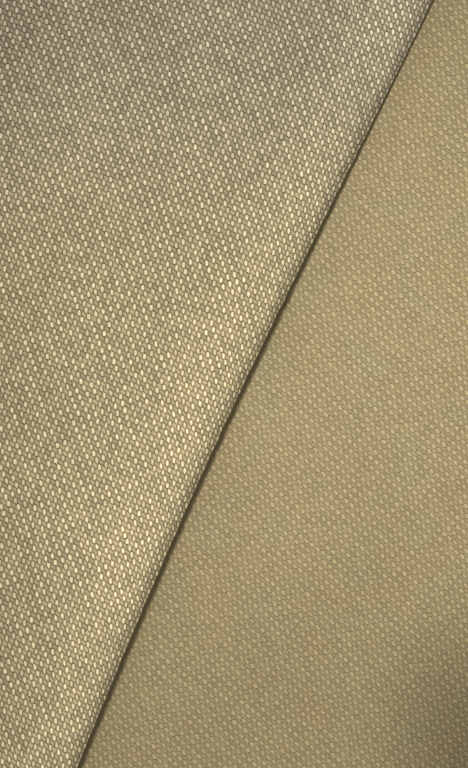
Write a Shadertoy shader that draws this texture.

```glsl
#define THREAD 0.0068         // thread spacing on the folded cloth
#define UNDER_THREAD 0.0064   // thread spacing on the lower cloth
#define UNDER_TILT 0.12
#define FOLD_WIDTH 0.032
#define SHADOW_WIDTH 0.0065
#define GAP_COLOR vec3(0.535, 0.48, 0.36)
#define WEFT_COLOR vec3(0.70, 0.64, 0.485)
#define WARP_COLOR vec3(0.87, 0.81, 0.645)
#define UNDER_COLOR vec3(0.655, 0.59, 0.437)
#define SHADOW_COLOR vec3(0.26, 0.23, 0.16)

vec2 hash2(vec2 cell) {
    vec3 q = fract(cell.xyx * vec3(0.1031, 0.1030, 0.0973));
    q += dot(q, q.yzx + 33.33);
    return fract((q.xx + q.yz) * q.zy);
}

float gradientNoise(vec2 p) {
    vec2 i = floor(p), f = p - i;
    vec2 w = f * f * f * (f * (f * 6.0 - 15.0) + 10.0);
    vec4 g;
    for (int k = 0; k < 4; k++) {
        vec2 corner = vec2(k & 1, k >> 1);
        g[k] = dot(hash2(i + corner) * 2.0 - 1.0, f - corner);
    }
    return mix(mix(g.x, g.y, w.x), mix(g.z, g.w, w.x), w.y);
}

// Horizontal position of the folded edge at height y
float foldEdge(float y) {
    return 0.1 + 0.455 * y - 0.011 * sin(4.0 * y);
}

// Plain weave: x = warp highlight, y = weft highlight, z = random tone
vec3 weave(vec2 q, float blur) {
    vec2 cell = floor(q), f = q - cell - 0.5;
    float warpOnTop = mod(cell.x + cell.y, 2.0);
    f = mix(f.yx, f, warpOnTop);
    f.x += 0.35 * f.y;                       // twist of the yarn
    float r = length(f * vec2(1.25, 0.72));
    float body = 1.0 - smoothstep(0.24 - blur, 0.52 + blur, r);
    return vec3(body * warpOnTop, body * (1.0 - warpOnTop), hash2(cell).x - 0.5);
}

vec3 foldedCloth(vec2 p, float d) {
    // Axes follow the fold; threads crowd together where the cloth turns away
    float along = dot(p, vec2(0.414, 0.910));
    float across = d + 0.012 * exp(d / FOLD_WIDTH);
    vec2 q = vec2(across, along + 0.12 * d * d) / THREAD;
    q += 0.5 * vec2(gradientNoise(p * 22.0), gradientNoise(p * 22.0 + 40.0));
    vec3 w = weave(q, 0.1);

    vec3 color = mix(GAP_COLOR, WEFT_COLOR, w.y);
    color = mix(color, WARP_COLOR, w.x);
    color *= 1.0 + 0.16 * w.z;

    // Broad sheen beside the fold, dimmer towards the upper left
    vec2 s = (p - vec2(0.23, 0.45)) / vec2(0.25, 0.40);
    float light = 0.96 + 0.09 * exp(-dot(s, s));
    light += 0.07 * exp(-pow((d + 0.05) / 0.04, 2.0));
    light -= 0.08 * smoothstep(0.75, 1.05, p.y) * smoothstep(0.5, 0.0, p.x);
    light -= 0.04 * smoothstep(0.1, 0.0, p.x);
    light *= 1.0 - 0.22 * smoothstep(-0.018, 0.0, d);
    light += 0.05 * gradientNoise(p * vec2(9.0, 5.0));
    color *= light;
    return mix(color, color * vec3(0.97, 0.99, 1.05), smoothstep(0.6, 1.0, p.y));
}

vec3 lowerCloth(vec2 p, float d) {
    float c = cos(UNDER_TILT), s = sin(UNDER_TILT);
    vec2 q = mat2(c, -s, s, c) * p / UNDER_THREAD;
    q += 0.4 * vec2(gradientNoise(p * 14.0 + 9.0), gradientNoise(p * 14.0 + 70.0));
    vec3 w = weave(q, 0.12);
    float relief = 0.25 * w.x + 0.09 * w.y - 0.08 + 0.07 * w.z;
    vec3 color = UNDER_COLOR * (1.0 + relief);

    // Faint warm and green drift in the dye
    float dye = gradientNoise(p * vec2(16.0, 24.0) + 5.0);
    color *= 1.0 + dye * vec3(0.025, -0.01, -0.02);

    // Light pools in the middle and falls off into the lower right
    float light = 0.98 + 0.06 * exp(-pow((p.y - 0.62) / 0.30, 2.0));
    light -= 0.07 * smoothstep(0.35, 0.0, p.y);
    light -= 0.22 * smoothstep(0.24, 0.0, length((p - vec2(0.63, 0.0)) * vec2(1.3, 0.8)));
    light -= 0.04 * smoothstep(0.85, 1.0, p.y);
    light *= 1.0 - 0.09 * exp(-d / 0.025);
    return color * (light + 0.04 * gradientNoise(p * 7.0 + 20.0));
}

void mainImage(out vec4 fragColor, in vec2 fragCoord) {
    vec2 p = fragCoord / iResolution.y;
    float pixel = 1.0 / iResolution.y;
    float d = (p.x - foldEdge(p.y)) * 0.91;
    d += 0.0012 * gradientNoise(vec2(p.y * 60.0, 3.0));

    // Contact shadow is widest along the lower two thirds
    float width = SHADOW_WIDTH * mix(1.0, 0.4, smoothstep(0.55, 0.95, p.y));
    float shadow = 1.0 - smoothstep(width * 0.45, width * 1.5, d);
    vec3 under = mix(lowerCloth(p, max(d, 0.0)), SHADOW_COLOR, 0.9 * shadow);
    vec3 color = mix(foldedCloth(p, min(d, 0.0)), under, smoothstep(-pixel, pixel, d));

    // Fine fibre grain
    color *= 1.0 + 0.12 * gradientNoise(p * 300.0);
    fragColor = vec4(clamp(color, 0.0, 1.0), 1.0);
}
```
